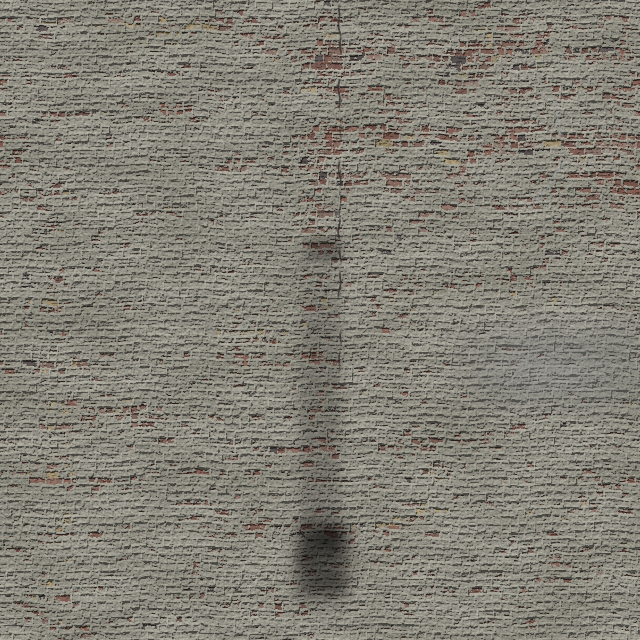
Give the GLSL for this texture, as a WebGL 2 fragment shader.

```glsl
#version 300 es
precision highp float;
// Weathered brick wall, 82 courses high, mostly buried under squeezed-out mortar.
// A height field of cellular lumps, joints and sagging ledges decides where brick
// shows through; its upward slope gives the light and the shadow under each ledge.

uniform vec2 u_resolution;
out vec4 fragColor;

const float TAU = 6.2831853;
const vec2 BRICKS = vec2(38.0, 82.0);

struct Brick {
    vec2 id;
    vec2 edge;     // distance to the nearest side and bed joint
    float course;  // continuous course number
};

float hash(vec2 c) {
    vec3 q = fract(c.xyx * 0.1031);
    q += dot(q, q.yzx + 33.33);
    return fract((q.x + q.y) * q.z);
}

// Rounded cellular lumps, wrapping over the canvas.
float cells(vec2 p, vec2 count) {
    vec2 cell = floor(p * count), f = fract(p * count);
    float d = 1.0;
    for (int j = -1; j <= 1; j++) {
        for (int i = -1; i <= 1; i++) {
            vec2 o = vec2(i, j), c = mod(cell + o, count);
            d = min(d, length(o + vec2(hash(c), hash(c + 57.3)) - f));
        }
    }
    return 1.0 - d;
}

// Soft-edged patch, flat in the middle.
float patchAt(vec2 p, vec2 centre, vec2 halfSize) {
    vec2 q = (p - centre) / halfSize;
    q *= q;
    return exp(-dot(q, q));
}

float segment(vec2 p, vec2 a, vec2 b) {
    vec2 d = b - a;
    return length(p - a - d * clamp(dot(p - a, d) / dot(d, d), 0.0, 1.0));
}

// Running bond with wavy courses; some stretchers are split into headers.
Brick brickAt(vec2 p) {
    vec2 g = p * BRICKS;
    g.y += 0.14 * sin(TAU * 3.0 * p.x) + 0.08 * sin(TAU * 11.0 * p.x + 2.0);
    float row = mod(floor(g.y), BRICKS.y);
    g.x += 0.5 * mod(row, 2.0) + 0.35 * hash(vec2(row, 3.0));
    vec2 id = vec2(mod(floor(g.x), BRICKS.x), row);
    vec2 f = fract(g);
    float parts = hash(id + 71.0) < 0.45 ? 2.0 : 1.0;
    id.x += 50.0 * floor(f.x * parts);
    f.x = fract(f.x * parts);
    vec2 edge = min(f, 1.0 - f) / (BRICKS * vec2(parts, 1.0));
    return Brick(id, edge, g.y);
}

// Mortar height; brick is bare where it falls below zero.
float mortarHeight(vec2 p) {
    Brick b = brickAt(p);
    float lump = cells(p, vec2(46.0, 84.0));
    float grain = cells(p, vec2(120.0, 170.0));
    float grit = cells(p, vec2(270.0, 310.0));
    float streak = cells(p, vec2(5.0, 23.0));
    float joint = 1.0 - smoothstep(0.0005, 0.0036, min(b.edge.x * 1.3, b.edge.y));
    float v = fract(b.course + 0.3 + 0.7 * lump);
    float ledge = 0.5 - v + smoothstep(0.82, 1.0, v);
    float cover = 0.12 - 0.20 * patchAt(p, vec2(0.505, 0.7), vec2(0.035, 0.55))
        - 0.10 * patchAt(p, vec2(0.09, 0.5), vec2(0.03, 0.6))
        - 0.15 * patchAt(p, vec2(0.76, 0.82), vec2(0.27, 0.22))
        + 0.08 * patchAt(p, vec2(0.27, 0.66), vec2(0.17, 0.16))
        + 0.08 * patchAt(p, vec2(0.8, 0.45), vec2(0.25, 0.08));
    return cover + 0.45 * lump + 0.3 * grain + 0.25 * grit - 0.55
        + 0.5 * (streak - 0.5) + 0.33 * joint + 0.22 * ledge + 0.34 * (hash(b.id) - 0.5);
}

vec3 brickColour(vec2 p, Brick b) {
    float yellow = patchAt(p, vec2(0.21, 0.945), vec2(0.14, 0.03))
        + patchAt(p, vec2(0.74, 0.53), vec2(0.28, 0.012))
        + patchAt(p, vec2(0.32, 0.483), vec2(0.24, 0.012))
        + patchAt(p, vec2(0.09, 0.24), vec2(0.025, 0.2))
        + patchAt(p, vec2(0.76, 0.195), vec2(0.25, 0.022));
    float kind = hash(b.id + 19.0);
    vec3 c = mix(vec3(0.47, 0.32, 0.28), vec3(0.54, 0.46, 0.42), kind * kind);
    c = mix(c, vec3(0.32, 0.29, 0.29), step(0.93, kind));
    c = mix(c, vec3(0.64, 0.57, 0.43), step(hash(b.id + 37.0), 0.05 + 0.6 * yellow));
    return c * (0.88 + 0.24 * hash(b.id + 5.0));
}

void main() {
    vec2 p = gl_FragCoord.xy / u_resolution;
    Brick b = brickAt(p);
    float height = mortarHeight(p);
    float above = mortarHeight(p + vec2(-0.0006, 0.0022));
    float slope = clamp(height - above, -0.3, 0.3);
    float grit = cells(p, vec2(210.0, 230.0));
    float tone = cells(p, vec2(7.0, 16.0));

    // Bare brick, dusty and shaded by the mortar above
    vec3 brick = brickColour(p, b) * (0.87 + 0.25 * grit);
    brick = mix(brick, vec3(0.50, 0.48, 0.45), 0.3 * tone);
    brick *= 1.0 - 0.45 * smoothstep(0.0, 0.16, above);

    // Lumpy mortar, lit from above
    vec3 mortar = mix(vec3(0.50, 0.495, 0.45), vec3(0.575, 0.565, 0.525), tone);
    mortar *= 0.93 + 0.16 * grit + 0.65 * slope;
    vec3 colour = mix(brick, mortar, smoothstep(-0.035, 0.035, height));
    colour *= 1.0 - 0.38 * smoothstep(0.09, 0.27, -slope);

    // Soot, a broken vertical crack, blue haze and pale scratches
    float soot = 0.55 * patchAt(p, vec2(0.505, 0.125), vec2(0.045, 0.06))
        + 0.35 * patchAt(p, vec2(0.505, 0.61), vec2(0.03, 0.02))
        + 0.22 * patchAt(p, vec2(0.5, 0.33), vec2(0.035, 0.25));
    colour *= 1.0 - soot * (0.45 + 0.7 * tone);
    float crackX = 0.531 + 0.0015 * sin(TAU * 9.0 * p.y) + 0.001 * sin(TAU * 31.0 * p.y);
    float crack = 1.0 - smoothstep(0.0006, 0.0022, abs(p.x - crackX));
    crack *= smoothstep(0.38, 0.46, p.y) * smoothstep(0.3, 0.6, cells(p, vec2(9.0, 34.0)));
    colour = mix(colour, vec3(0.19, 0.18, 0.18), 0.8 * crack);
    colour = mix(colour, vec3(0.47, 0.48, 0.50), 0.3 * patchAt(p, vec2(0.87, 0.43), vec2(0.14, 0.07)));
    float scratch = min(segment(p, vec2(0.838, 0.686), vec2(0.882, 0.745)),
                        segment(p, vec2(0.868, 0.84), vec2(0.878, 0.79)));
    colour = mix(colour, vec3(0.62, 0.64, 0.66), 0.6 * grit * (1.0 - smoothstep(0.001, 0.004, scratch)));
    fragColor = vec4(colour, 1.0);
}
```
